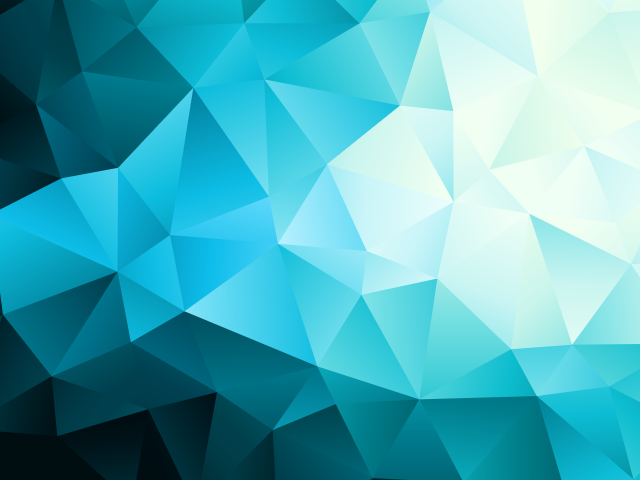
A Shadertoy shader for this background:

```glsl
// Low-poly background: shaded triangles from dark teal at lower left to icy white at right.

const float CELL = 0.175;         // mesh spacing, in canvas heights
const float JITTER = 0.66;        // vertex scatter, in cells
const float TILT = 0.42;          // mesh rotation, in radians
const float TONE_SCATTER = 0.13;  // tone difference between facets
const float FACET_SLOPE = 0.75;   // strength of the gradient inside a facet

const vec3 INK   = vec3(0.00, 0.05, 0.07);
const vec3 DEEP  = vec3(0.00, 0.25, 0.31);
const vec3 TEAL  = vec3(0.00, 0.49, 0.58);
const vec3 CYAN  = vec3(0.05, 0.74, 0.86);
const vec3 SKY   = vec3(0.44, 0.87, 0.94);
const vec3 ICE   = vec3(0.79, 0.96, 0.99);
const vec3 FROST = vec3(0.94, 1.00, 1.00);

float hash(vec2 p) {
    return fract(sin(dot(p, vec2(127.1, 311.7))) * 43758.5453);
}

float cross2(vec2 a, vec2 b) {
    return a.x * b.y - a.y * b.x;
}

mat2 meshRotation() {
    return mat2(cos(TILT), sin(TILT), -sin(TILT), cos(TILT));
}

vec2 meshVertex(vec2 id) {
    vec2 offset = vec2(hash(id), hash(id + 37.3)) - 0.5;
    return meshRotation() * (id + JITTER * offset) * CELL;
}

// Tone from 0 (ink) to 1.1 (frost) at a canvas position in 0..1
float toneField(vec2 uv) {
    // Depth inside the bright zone, bounded on the left and below
    float leftEdge = mix(0.05, 0.32, smoothstep(0.52, 0.76, uv.y));
    float lowerEdge = 0.35 - 0.15 * smoothstep(0.28, 0.50, uv.x)
                           - 0.20 * smoothstep(0.80, 0.95, uv.x);
    float depth = min(uv.x - leftEdge, uv.y - lowerEdge);

    float shade = 0.45 + 0.9 * min(depth, 0.0) + 0.4 * (uv.x - 0.4) + 0.2 * (uv.y - 0.2);
    float slant = uv.x - 0.35 * max(uv.y - 0.6, 0.0);
    float glow = smoothstep(0.27, 0.75, slant) * smoothstep(0.08, 0.58, uv.y);
    return mix(shade, 0.61 + 0.46 * glow, smoothstep(-0.02, 0.02, depth));
}

vec3 toneColor(float tone) {
    vec3 color = mix(INK, DEEP, smoothstep(0.02, 0.25, tone));
    color = mix(color, TEAL, clamp((tone - 0.25) / 0.20, 0.0, 1.0));
    color = mix(color, CYAN, clamp((tone - 0.45) / 0.17, 0.0, 1.0));
    color = mix(color, SKY, clamp((tone - 0.62) / 0.18, 0.0, 1.0));
    color = mix(color, ICE, clamp((tone - 0.80) / 0.15, 0.0, 1.0));
    return mix(color, FROST, clamp((tone - 0.95) / 0.15, 0.0, 1.0));
}

float edgeDistance(vec2 p, vec2 a, vec2 b) {
    return cross2(b - a, p - a) / length(b - a);
}

// Adds one facet, weighted by its smooth coverage
void addFacet(inout vec4 sum, vec2 p, vec2 a, vec2 b, vec2 c, vec2 seed) {
    float winding = sign(cross2(b - a, c - a));
    float inside = min(winding * edgeDistance(p, a, b),
                   min(winding * edgeDistance(p, b, c), winding * edgeDistance(p, c, a)));
    float coverage = clamp(0.5 + inside * iResolution.y, 0.0, 1.0);
    if (coverage <= 0.0) return;

    vec2 center = (a + b + c) / 3.0;
    vec2 uv = center * vec2(iResolution.y / iResolution.x, 1.0);
    float angle = 6.2832 * hash(seed + 11.7);
    float slope = dot(p - center, vec2(cos(angle), sin(angle)));
    float tone = toneField(uv) + TONE_SCATTER * (hash(seed) - 0.5) + FACET_SLOPE * slope;

    // Bluer near the left middle, greener elsewhere
    vec2 fromBlue = uv - vec2(0.25, 0.48);
    float blueness = exp(-10.0 * dot(fromBlue, fromBlue)) + 0.5 * hash(seed + 5.1) - 0.25;
    vec3 color = toneColor(tone);
    color.b *= mix(0.95, 1.06, blueness);
    sum += vec4(color, 1.0) * coverage;
}

void mainImage(out vec4 fragColor, in vec2 fragCoord) {
    vec2 p = fragCoord / iResolution.y;
    vec2 home = floor(p * meshRotation() / CELL);
    vec4 sum = vec4(0.0);

    // Split each nearby quad along its shorter diagonal
    for (int j = -1; j <= 1; j++) {
        for (int i = -1; i <= 1; i++) {
            vec2 id = home + vec2(i, j);
            vec2 a = meshVertex(id);
            vec2 b = meshVertex(id + vec2(1, 0));
            vec2 c = meshVertex(id + vec2(1, 1));
            vec2 d = meshVertex(id + vec2(0, 1));
            bool splitAC = distance(a, c) < distance(b, d);
            addFacet(sum, p, a, b, splitAC ? c : d, id + 0.25);
            addFacet(sum, p, splitAC ? a : b, c, d, id + 0.75);
        }
    }
    fragColor = vec4(sum.rgb / max(sum.a, 0.001), 1.0);
}
```
